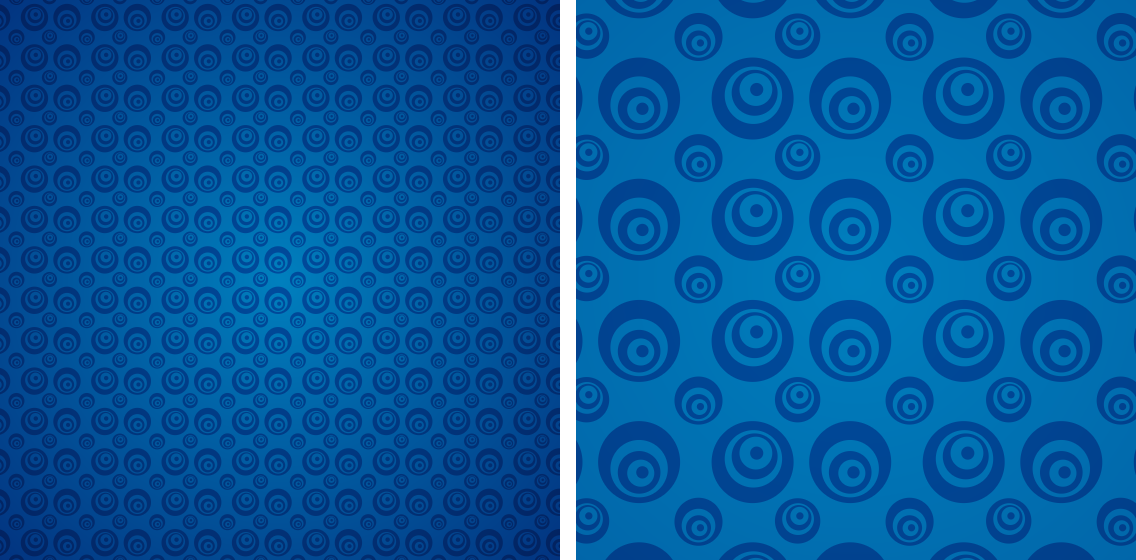
Left: the whole. Right: its middle third, enlarged.
Write a Shadertoy shader that draws this pattern.

```glsl
// Rows of nested off-centre rings in dark blue over a radial blue glow.

// Layout, in canvas heights
const vec2 CELL = vec2(0.12565, 0.07214);
const vec2 HIGH_EYE_POS = vec2(0.0615, 0.0309);
const vec2 LOW_EYE_POS = HIGH_EYE_POS + vec2(0.0581, 0.0);
const vec2 SMALL_LOW_POS = HIGH_EYE_POS + vec2(-0.0322, -0.0355);
const vec2 SMALL_HIGH_POS = HIGH_EYE_POS + vec2(0.0268, -0.0350);
const float BIG_RADIUS = 0.0244;
const float SMALL_LOW_RADIUS = 0.0143;
const float SMALL_HIGH_RADIUS = 0.0135;

// Colours
const vec3 GROUND_CENTRE = vec3(0.0, 0.50, 0.745);
const vec3 GROUND_CORNER = vec3(0.01, 0.20, 0.50);
const vec3 RING_CENTRE = vec3(0.0, 0.30, 0.62);
const vec3 RING_CORNER = vec3(0.01, 0.13, 0.37);
const float GLOW_RADIUS = 0.7071;

// Nested discs, outermost first: centre xy and radius, relative to the outer disc
const int DISC_COUNT = 5;
const vec3 HIGH_DISCS[DISC_COUNT] = vec3[DISC_COUNT](
    vec3(0.0, 0.0, 1.0),
    vec3(0.02, 0.08, 0.70),
    vec3(0.05, 0.14, 0.56),
    vec3(0.08, 0.22, 0.40),
    vec3(0.10, 0.22, 0.16));
const vec3 LOW_DISCS[DISC_COUNT] = vec3[DISC_COUNT](
    vec3(0.0, 0.0, 1.0),
    vec3(0.0, -0.16, 0.70),
    vec3(0.0, -0.25, 0.52),
    vec3(0.04, -0.27, 0.33),
    vec3(0.08, -0.25, 0.15));

// Offset from the nearest repeat of a motif centre
vec2 nearestRepeat(vec2 p, vec2 centre) {
    return mod(p - centre + 0.5 * CELL, CELL) - 0.5 * CELL;
}

// Coverage of alternating filled and cut-out discs
float nestedRings(vec2 p, float radius, vec3 discs[DISC_COUNT], float pixel) {
    float coverage = 0.0;
    float fill = 1.0;
    for (int i = 0; i < DISC_COUNT; i++) {
        float dist = length(p - discs[i].xy * radius) - discs[i].z * radius;
        coverage = mix(coverage, fill, clamp(0.5 - dist / pixel, 0.0, 1.0));
        fill = 1.0 - fill;
    }
    return coverage;
}

void mainImage(out vec4 fragColor, in vec2 fragCoord) {
    float pixel = 1.0 / iResolution.y;
    vec2 uv = fragCoord * pixel;
    vec2 middle = 0.5 * iResolution.xy * pixel;

    // Two large and two small motifs per cell
    float rings = nestedRings(nearestRepeat(uv, HIGH_EYE_POS), BIG_RADIUS, HIGH_DISCS, pixel);
    rings = max(rings, nestedRings(nearestRepeat(uv, LOW_EYE_POS), BIG_RADIUS, LOW_DISCS, pixel));
    rings = max(rings, nestedRings(nearestRepeat(uv, SMALL_LOW_POS), SMALL_LOW_RADIUS, LOW_DISCS, pixel));
    rings = max(rings, nestedRings(nearestRepeat(uv, SMALL_HIGH_POS), SMALL_HIGH_RADIUS, HIGH_DISCS, pixel));

    // Radial falloff shared by ground and rings
    float falloff = clamp(length(uv - middle) / GLOW_RADIUS, 0.0, 1.0);
    vec3 ground = mix(GROUND_CENTRE, GROUND_CORNER, falloff);
    vec3 ringColor = mix(RING_CENTRE, RING_CORNER, falloff);

    fragColor = vec4(mix(ground, ringColor, rings), 1.0);
}
```
